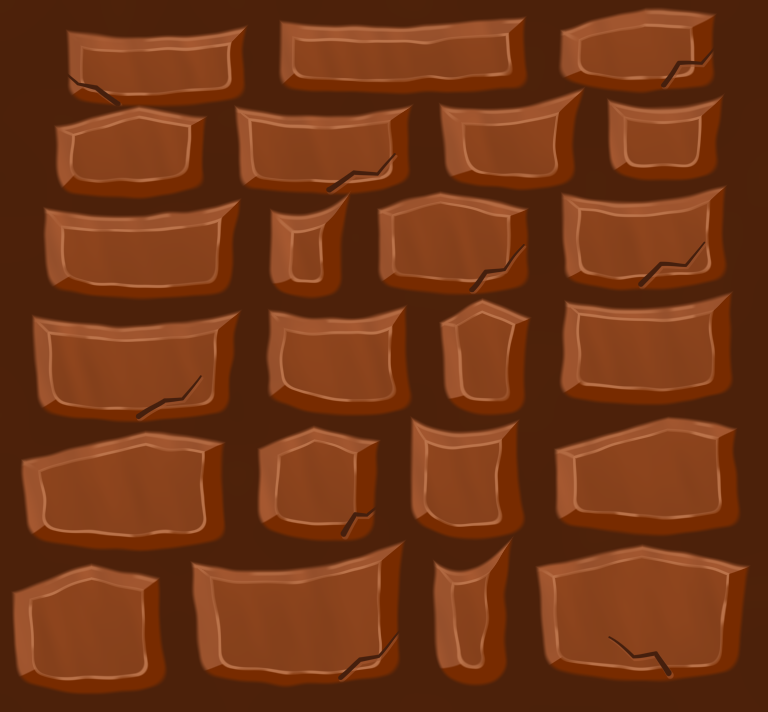
Write a Shadertoy shader that draws this texture.

```glsl
float hash(vec2 p) {
    return fract(sin(dot(p, vec2(127.1, 311.7))) * 43758.5);
}

vec4 hash4(vec2 p) {
    return vec4(hash(p), hash(p + 17.3), hash(p + 41.9), hash(p + 73.7));
}

float noise(vec2 p) {
    vec2 i = floor(p), f = fract(p);
    f = f * f * (3.0 - 2.0 * f);
    return mix(mix(hash(i), hash(i + vec2(1, 0)), f.x),
               mix(hash(i + vec2(0, 1)), hash(i + 1.0), f.x), f.y);
}

float softMin(float a, float b, float k) {
    float h = max(k - abs(a - b), 0.0) / k;
    return min(a, b) - h * h * k * 0.25;
}

// x: distance to the segment, y: position along it
vec2 segment(vec2 p, vec2 a, vec2 b) {
    vec2 ab = b - a;
    float t = clamp(dot(p - a, ab) / dot(ab, ab), 0.0, 1.0);
    return vec2(length(p - a - ab * t), t);
}

// Zigzag crack climbing from the lower edge, thinning towards its tip
float crackDistance(vec2 p, vec2 start, vec2 id) {
    float side = hash(id + 5.1) < 0.65 ? 1.0 : -1.0;
    float d = 1.0;
    vec2 a = start;
    for (int k = 0; k < 3; k++) {
        float n = float(k);
        vec2 jitter = hash4(id + n * 3.7).xy;
        float rise = k == 1 ? -0.006 : 0.022;
        vec2 b = a + vec2(side * (0.016 + 0.022 * jitter.x), rise + 0.012 * jitter.y);
        vec2 s = segment(p, a, b);
        d = min(d, s.x - mix(0.0034, 0.0008, (n + s.y) / 3.0));
        a = b;
    }
    return d;
}

vec3 paintBrick(vec3 ground, vec2 p, vec2 halfSize, vec2 id) {
    vec4 r = hash4(id), s = hash4(id + 37.0);
    vec2 q = clamp(p / halfSize, -1.3, 1.3);

    // Uneven outline: peaked or hollow top, sagging base, slanted sides
    float crest = r.x < 0.5 ? 0.16 - 0.36 * abs(q.x - 0.5 * (r.y - 0.5))
                            : 0.22 * q.x * q.x - 0.1;
    float topY = halfSize.y * (0.98 + 0.2 * (s.x - 0.35) * q.x + crest);
    float sag = (q.x - 0.2) * (q.x - 0.2);
    float baseY = -halfSize.y * (1.05 - 0.22 * sag + 0.15 * (s.y - 0.5) * q.x);
    float leftX = -halfSize.x - 0.16 * (r.z - 0.3) * p.y;
    float rightX = halfSize.x + 0.2 * (r.w - 0.5) * p.y + 0.005 * q.y * q.y;
    vec4 edge = vec4(p.x - leftX, topY - p.y, rightX - p.x, p.y - baseY);
    float outer = softMin(min(edge.x, min(edge.y, edge.z)), edge.w, 0.022);
    if (outer < -0.01) return ground;

    // Bevel widths for left, top, right and base
    vec4 width = vec4(0.023, 0.018, 0.023, 0.019) * (0.75 + 0.5 * s);
    width *= 0.85 + 0.3 * noise(p * 22.0 + id * 9.0);
    vec4 inset = edge - width, ratio = edge / width;
    float inner = softMin(min(inset.x, min(inset.y, inset.z)), inset.w, 0.016);
    float lit = smoothstep(-0.08, 0.08, min(ratio.z, ratio.w) - min(ratio.x, ratio.y));

    // Face and bevel colours with faint brush strokes
    float stroke = noise(vec2(p.x * 50.0 + p.y * 14.0, p.y * 9.0) + id * 13.0) - 0.5;
    vec3 face = vec3(0.54, 0.26, 0.11) * (1.0 + 0.07 * stroke + 0.03 * q.y);
    vec3 litBevel = vec3(0.62, 0.33, 0.18) * (1.0 + 0.12 * stroke);
    vec3 bevel = mix(vec3(0.47, 0.17, 0.0), litBevel, lit);
    vec3 color = mix(bevel, face, smoothstep(-0.0015, 0.0015, inner));

    // Broken highlights along the face, the rim and the upper left mitre
    float dabs = smoothstep(0.25, 0.65, noise(p * 38.0 + id * 5.0));
    float rim = 1.0 - smoothstep(0.0008, 0.0032, abs(inner));
    float crown = lit * (1.0 - smoothstep(0.001, 0.004, abs(edge.y - 0.003)));
    float mitre = (1.0 - smoothstep(0.05, 0.25, abs(ratio.x - ratio.y)))
                * (1.0 - step(0.0, inner)) * step(ratio.x, 1.2);
    float shine = max(rim * (0.35 + 0.55 * dabs), max(crown, mitre) * 0.6 * dabs);
    color = mix(color, vec3(0.75, 0.47, 0.31), shine);

    // Some bricks are cracked
    if (hash(id + 91.0) < 0.36) {
        vec2 start = vec2((s.z - 0.5) * halfSize.x, -halfSize.y * 0.95);
        float crack = crackDistance(p, start, id);
        float glint = crackDistance(p + vec2(-0.002, 0.003), start, id);
        color = mix(color, litBevel, 0.6 * (1.0 - smoothstep(0.0, 0.002, glint)));
        color = mix(color, vec3(0.27, 0.12, 0.05), 1.0 - smoothstep(-0.0005, 0.0015, crack));
    }
    return mix(ground, color, smoothstep(-0.0045, 0.003, outer));
}

// Joint between neighbouring bricks, as a fraction of the row
float joint(float row, float k, float count) {
    float inside = step(0.5, k) * step(k, count - 0.5);
    return (k + inside * 0.5 * (hash(vec2(row * 3.1 + 2.0, k * 7.7)) - 0.5)) / count;
}

void mainImage(out vec4 fragColor, in vec2 fragCoord) {
    vec2 uv = fragCoord / iResolution.y;
    float canvasWidth = iResolution.x / iResolution.y;
    vec2 wobble = vec2(noise(uv * 30.0), noise(uv * 30.0 + 50.0)) - 0.5;
    vec2 pos = uv + 0.005 * wobble;
    vec3 color = vec3(0.30, 0.13, 0.04) * (0.985 + 0.03 * noise(uv * 12.0));

    // Rows grow taller and wider towards the bottom
    for (int j = 0; j < 6; j++) {
        float row = float(j);
        float count = j == 0 ? 3.0 : 4.0;
        float rowY = 1.0 - (0.0845 + 0.1155 * row + 0.00845 * row * row);
        float rowLeft = canvasWidth * (0.09 - 0.014 * row);
        float rowRight = canvasWidth * (0.925 + 0.008 * row);
        for (int i = 0; i < 4; i++) {
            float k = float(i);
            if (k >= count) break;
            vec2 id = vec2(k + 1.0, row + 1.0);
            float x0 = mix(rowLeft, rowRight, joint(row, k, count)) + 0.027 * step(0.5, k);
            float x1 = mix(rowLeft, rowRight, joint(row, k + 1.0, count))
                     - 0.027 * step(k, count - 1.5);
            vec2 center = vec2(0.5 * (x0 + x1), rowY);
            center.y += 0.03 * (center.x - 0.54) + 0.008 * (hash(id + 8.0) - 0.5);
            vec2 halfSize = vec2(0.5 * (x1 - x0), 0.049 + 0.0075 * row);
            halfSize.y *= 0.92 + 0.14 * hash(id + 23.0);
            vec2 p = pos - center;
            p.y -= 0.035 * p.x;
            color = paintBrick(color, p, halfSize, id);
        }
    }
    fragColor = vec4(color, 1.0);
}
```
